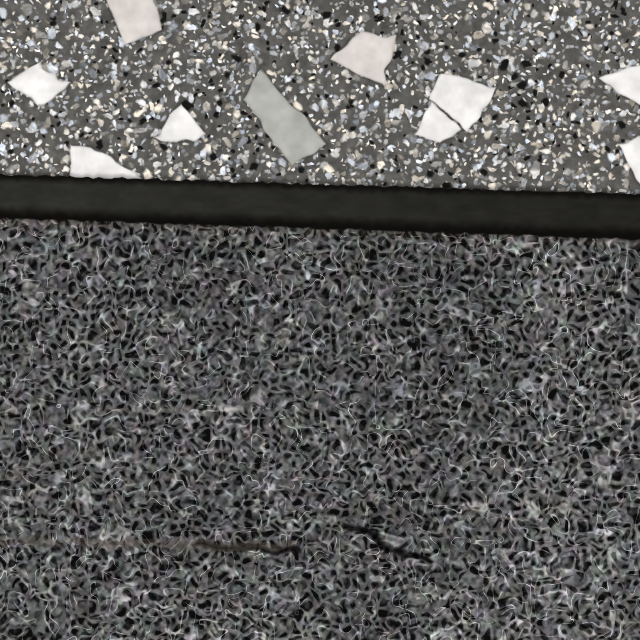
This texture is drawn by a Shadertoy shader. Its source:

```glsl
// Speckled terrazzo above a dark rubber strip and a looped-fibre floor mat.
// Hashed polygon chips and cut quads form the stone; warped Voronoi borders and
// curled noise ridges form the fibres, with two dark creases near the bottom.

vec3 hash3(vec2 p) {
    vec3 q = fract(p.xyx * vec3(.1031, .1030, .0973));
    q += dot(q, q.yxz + 33.33);
    return fract((q.xxy + q.yzz) * q.zyx);
}

float noise(vec2 p) {
    vec2 i = floor(p), f = fract(p);
    f = f * f * (3. - 2. * f);
    return mix(mix(hash3(i).x, hash3(i + vec2(1, 0)).x, f.x),
               mix(hash3(i + vec2(0, 1)).x, hash3(i + 1.).x, f.x), f.y);
}

float fbm(vec2 p) {
    return .55 * noise(p) + .3 * noise(p * 2.1 + 7.) + .15 * noise(p * 4.3 + 19.);
}

vec2 wobble(vec2 p) {
    return vec2(noise(p), noise(p + 40.)) - .5;
}

// Scatter angular chips, one candidate per grid cell.
vec3 addChips(vec3 col, vec2 p, float scale, float density, float seed) {
    p += .5 / scale * wobble(p * scale * 1.3);
    vec2 cell = floor(p * scale), f = fract(p * scale);
    float aa = .15 + .5 * scale / iResolution.y;
    for (int j = -1; j <= 1; j++)
    for (int i = -1; i <= 1; i++) {
        vec2 o = vec2(i, j);
        vec3 place = hash3(cell + o + seed), look = hash3(cell + o + seed + 131.);
        if (look.x > density) continue;
        float a = place.z * 6.283;
        vec2 q = mat2(cos(a), -sin(a), sin(a), cos(a)) * (f - o - .15 - .7 * place.xy);
        q.x *= mix(1., 1.6, place.y);
        float d = max(abs(q.x) * 1.25, abs(q.x) * .5 + abs(q.y)) - mix(.28, .58, look.y);
        float tone = look.z < .12 ? .1 : mix(.42, .98, look.z);
        vec3 tint = tone * (1. + .12 * (place.x - .4) * vec3(1., .2, -1.));
        tint *= .85 + .3 * noise(p * 230.);
        col = mix(col, tint, smoothstep(aa, -aa, d));
    }
    return col;
}

// Signed distance bound to the left side of edge a-b.
float side(vec2 p, vec2 a, vec2 b) {
    vec2 e = normalize(b - a);
    return dot(p - a, vec2(-e.y, e.x));
}

// Large cut stone with clockwise corners.
void addStone(inout vec3 col, vec2 p, vec2 a, vec2 b, vec2 c, vec2 d, vec3 tint) {
    vec2 q = p + .008 * wobble(p * 55.);
    float dist = max(max(side(q, a, b), side(q, b, c)), max(side(q, c, d), side(q, d, a)));
    float aa = 1.2 / iResolution.y;
    col *= 1. - .2 * smoothstep(.006, 0., dist);
    vec3 face = tint * (.88 + .2 * fbm(p * 45.));
    face *= 1. - .08 * smoothstep(-.005, 0., dist);
    col = mix(col, face, smoothstep(aa, -aa, dist));
}

vec3 terrazzo(vec2 p) {
    vec3 col = vec3(.37, .365, .35) * (.75 + .45 * fbm(p * 90.));
    col = addChips(col, p, 130., .5, 11.);
    col = addChips(col, p, 92., .38, 57.);
    col = addChips(col, p, 64., .25, 93.);
    vec3 white = vec3(.97, .96, .95), grey = vec3(.72, .72, .7), pink = vec3(.87, .84, .82);
    addStone(col, p, vec2(.155, 1.02), vec2(.236, 1.02), vec2(.252, .955), vec2(.193, .928), pink);
    addStone(col, p, vec2(.013, .874), vec2(.060, .903), vec2(.109, .868), vec2(.062, .834), white);
    addStone(col, p, vec2(.243, .783), vec2(.280, .838), vec2(.322, .789), vec2(.305, .777), white);
    addStone(col, p, vec2(.108, .71), vec2(.110, .775), vec2(.145, .772), vec2(.240, .71), white);
    addStone(col, p, vec2(.381, .846), vec2(.406, .893), vec2(.510, .776), vec2(.458, .740), grey);
    addStone(col, p, vec2(.515, .909), vec2(.566, .952), vec2(.617, .941), vec2(.599, .866), pink);
    addStone(col, p, vec2(.647, .790), vec2(.672, .842), vec2(.722, .797), vec2(.690, .777), white);
    addStone(col, p, vec2(.670, .846), vec2(.692, .886), vec2(.776, .864), vec2(.733, .794), white);
    addStone(col, p, vec2(.937, .878), vec2(1., .897), vec2(1.02, .89), vec2(1.02, .82), white);
    addStone(col, p, vec2(.967, .772), vec2(1., .787), vec2(1.02, .78), vec2(1.01, .69), white);
    return col;
}

// Gap between nearest two cell points: zero on the strands, large in the holes.
float strandGap(vec2 p) {
    p += 1.1 * wobble(p * 1.1);
    vec2 cell = floor(p), f = fract(p);
    float near = 9., next = 9.;
    for (int j = -1; j <= 1; j++)
    for (int i = -1; i <= 1; i++) {
        vec2 o = vec2(i, j);
        float d = length(o + .12 + .76 * hash3(cell + o).xy - f);
        next = min(next, max(near, d));
        near = min(near, d);
    }
    return next - near;
}

float segment(vec2 p, vec2 a, vec2 b) {
    vec2 e = b - a;
    return length(p - a - e * clamp(dot(p - a, e) / dot(e, e), 0., 1.));
}

vec3 fibreMat(vec2 p, float depth) {
    float holes = smoothstep(.18, .62, strandGap(p * 64.));
    float curl = abs(noise(p * 78. + 2. * wobble(p * 50.)) - .5);
    float loops = smoothstep(.13, .02, curl) * noise(p * 95. + 60.);
    float shade = .36 - .27 * holes + .36 * loops;
    shade += .26 * (noise(p * 150.) - .5) + .12 * (noise(p * 260.) - .5);
    // Slow wear, paler toward the lower right and beneath the strip
    shade *= .82 + .3 * fbm(p * 7.) + .12 * smoothstep(.5, 1.3, p.x - p.y + .4);
    float smudge = min(length((p - vec2(.572, .375)) * vec2(1., .8)), length(p - vec2(.75, .33)) * .6);
    shade = mix(shade, .27, .6 * smoothstep(.025, .008, smudge + .012 * noise(p * 60.)));
    vec3 hue = vec3(noise(p * 75.), noise(p * 75. + 9.), noise(p * 75. + 31.)) - .5;
    vec3 col = max(shade, .05) * (1. + .08 * hue);
    col += vec3(.12, .10, .07) * smoothstep(.018, 0., depth) * noise(p * 130.);
    // Creases
    vec2 q = p + .012 * wobble(p * 35.);
    float crease = min(segment(q, vec2(.31, .151), vec2(.47, .138)), segment(q, vec2(.54, .18), vec2(.67, .121)));
    col *= 1. - .75 * smoothstep(.008, .001, crease);
    float seam = segment(q, vec2(0., .156), vec2(.46, .147));
    return mix(col, vec3(.38, .34, .3), .4 * smoothstep(.005, .001, abs(seam - .003)));
}

void mainImage(out vec4 fragColor, in vec2 fragCoord) {
    vec2 p = fragCoord / iResolution.xy;
    float ragged = .004 * (noise(p * 110.) - .5);
    float top = .727 - .030 * p.x + ragged, bottom = .659 - .033 * p.x + ragged;
    float aa = 1.2 / iResolution.y;
    vec3 col = p.y > top ? terrazzo(p) : fibreMat(p, bottom - p.y);
    col *= 1. - .3 * smoothstep(.01, 0., max(p.y - top, bottom - p.y));
    // Rubber strip with black lips and a soft central sheen
    float t = (p.y - bottom) / (top - bottom);
    float sheen = smoothstep(.05, .35, t) * smoothstep(1., .8, t);
    vec3 rubber = vec3(.06, .057, .05) + vec3(.125, .127, .12) * sheen * (1. - .35 * p.x);
    rubber *= .85 + .3 * fbm(p * vec2(40., 90.));
    float strip = smoothstep(-aa, aa, p.y - bottom) * smoothstep(-aa, aa, top - p.y);
    fragColor = vec4(mix(col, rubber, strip), 1.);
}
```
